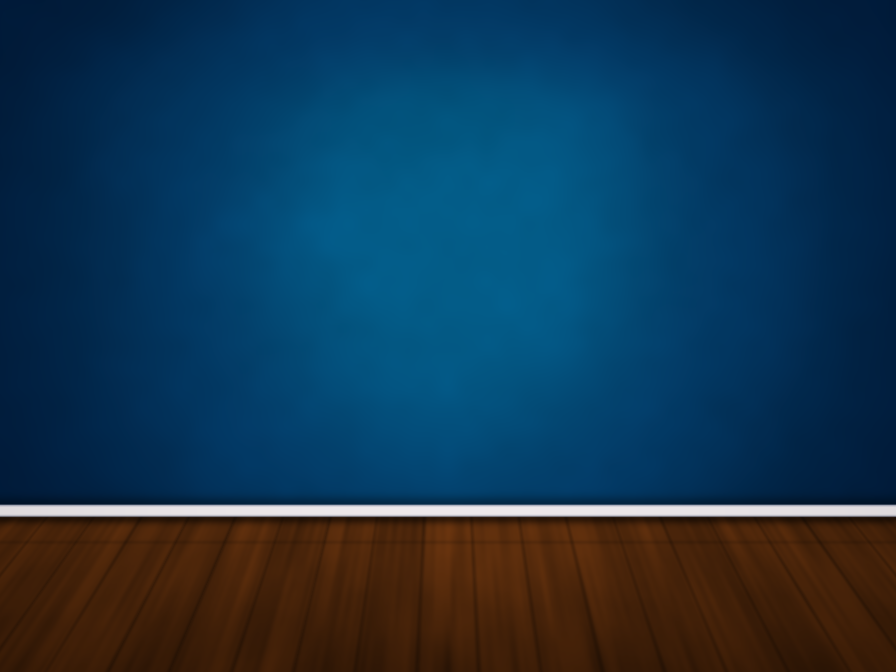
A Shadertoy shader for this background:

```glsl
// Empty room: a glowing blue wall, a white skirting board and a dark plank floor.

// Layout, as fractions of the canvas
const float BOARD_BOTTOM = 0.231;
const float BOARD_TOP = 0.249;
const vec2 GLOW_CENTER = vec2(0.505, 0.65);
const vec2 GLOW_SPREAD = vec2(0.355, 0.52);
const float VANISH_Y = 0.97;
const float PLANK_COUNT = 19.0;

// Colours
const vec3 WALL_EDGE = vec3(0.0, 0.075, 0.18);
const vec3 WALL_MID = vec3(0.01, 0.225, 0.395);
const vec3 WALL_CORE = vec3(0.01, 0.36, 0.53);
const vec3 WOOD_DARK = vec3(0.16, 0.075, 0.015);
const vec3 WOOD_LIGHT = vec3(0.41, 0.205, 0.06);
const vec3 BOARD_WHITE = vec3(0.93, 0.91, 0.92);
const vec3 BOARD_SHADE = vec3(0.50, 0.53, 0.62);

// Strengths
const float MOTTLE = 0.13;
const float GRAIN = 0.34;

float hash(vec2 p) {
    vec3 q = fract(vec3(p.xyx) * 0.1031);
    q += dot(q, q.yzx + 33.33);
    return fract((q.x + q.y) * q.z);
}

float noise(vec2 p) {
    vec2 i = floor(p), f = fract(p);
    f = f * f * (3.0 - 2.0 * f);
    return mix(mix(hash(i), hash(i + vec2(1, 0)), f.x),
               mix(hash(i + vec2(0, 1)), hash(i + vec2(1, 1)), f.x), f.y);
}

float fbm(vec2 p) {
    float sum = 0.0, amp = 0.5;
    for (int i = 0; i < 4; i++) {
        sum += amp * noise(p);
        p = p * 2.03 + 17.0;
        amp *= 0.5;
    }
    return sum;
}

// Soft horizontal line centred on y0
float softLine(float y, float y0, float width) {
    float d = (y - y0) / width;
    return exp(-d * d);
}

vec3 wallColor(vec2 uv) {
    vec2 q = (uv - GLOW_CENTER) / GLOW_SPREAD;
    float glow = exp(-dot(q, q));
    glow *= 1.0 - 0.32 * smoothstep(0.82, 1.0, uv.y);
    vec3 col = mix(WALL_EDGE, WALL_MID, smoothstep(-0.1, 0.55, glow));
    col = mix(col, WALL_CORE, smoothstep(0.42, 1.02, glow));

    // Plaster mottling
    float blotch = fbm(uv * vec2(8.0, 6.0)) - 0.47;
    float fine = noise(uv * vec2(44.0, 33.0)) - 0.5;
    col *= 1.0 + MOTTLE * (1.3 * blotch + 0.25 * fine);

    // Contact shadow above the board
    return col * (1.0 - 0.35 * softLine(uv.y, BOARD_TOP, 0.012));
}

vec3 floorColor(vec2 uv) {
    // Undo perspective so that the boards fan out from the vanishing point
    float u = (uv.x - 0.5) * (VANISH_Y - BOARD_BOTTOM) / (VANISH_Y - uv.y);
    float plank = u * PLANK_COUNT + 0.5;
    float tone = hash(vec2(floor(plank), 7.0)) - 0.5;
    float seam = 0.5 - abs(fract(plank) - 0.5);

    // Streaks along the boards
    float streak = 0.6 * noise(vec2(u * 85.0, uv.y * 5.0))
                 + 0.4 * noise(vec2(u * 190.0, uv.y * 9.0)) - 0.5;
    float patches = fbm(vec2(u * 22.0, uv.y * 14.0)) - 0.47;

    float depth = clamp(uv.y / BOARD_BOTTOM, 0.0, 1.0);
    float side = (uv.x - 0.5) / 0.46;
    float light = mix(0.22, 0.78, depth) * mix(0.45, 1.0, exp(-side * side));
    vec3 col = mix(WOOD_DARK, WOOD_LIGHT, light);
    col *= 1.0 + GRAIN * (1.2 * streak + 0.7 * patches + 0.35 * tone);
    col *= 1.0 - 0.2 * (1.0 - smoothstep(0.0, 0.07, seam));

    // Cross joint and shadow under the board
    col *= 1.0 - 0.12 * softLine(uv.y, 0.193, 0.003);
    return col * (1.0 - 0.55 * softLine(uv.y, BOARD_BOTTOM - 0.002, 0.009));
}

vec3 boardColor(vec2 uv) {
    float h = (uv.y - BOARD_BOTTOM) / (BOARD_TOP - BOARD_BOTTOM);
    float face = smoothstep(-0.1, 0.25, h) * (1.0 - smoothstep(0.75, 1.1, h));
    float side = abs(uv.x - 0.5);
    return mix(BOARD_SHADE, BOARD_WHITE, face) * (1.0 - 0.25 * side * side);
}

void mainImage(out vec4 fragColor, in vec2 fragCoord) {
    vec2 uv = fragCoord / iResolution.xy;
    float soft = max(0.0015, 0.75 / iResolution.y);
    vec3 col = mix(floorColor(uv), boardColor(uv),
                   smoothstep(-soft, soft, uv.y - BOARD_BOTTOM));
    col = mix(col, wallColor(uv), smoothstep(-soft, soft, uv.y - BOARD_TOP));
    fragColor = vec4(clamp(col, 0.0, 1.0), 1.0);
}
```
